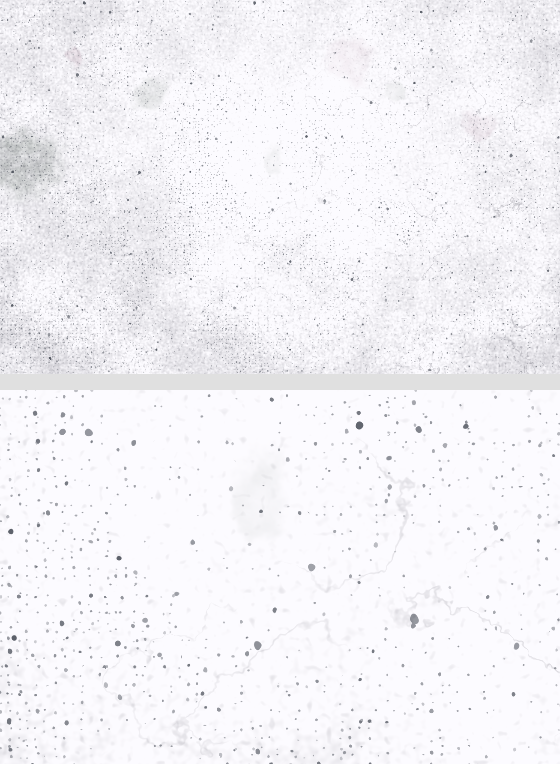
Top: the whole. Bottom: its middle third, enlarged.
Reproduce this texture procedurally as a WebGL 1 fragment shader.

```glsl
precision highp float;
// Pale, weathered plaster: a bright middle fading to mottled lilac-grey edges.
// Gradient noise gives the blotches, grain and hairline cracks; jittered cells
// scatter the dark specks, and a short loop lays down the soft stains.

uniform vec2 u_resolution;

vec2 hash2(vec2 p) {
  vec3 q = fract(p.xyx * vec3(0.1031, 0.1030, 0.0973));
  q += dot(q, q.yzx + 33.33);
  return fract((q.xx + q.yz) * q.zy);
}

float cornerSlope(vec2 cell, vec2 offset) {
  float angle = 6.2832 * hash2(cell).x;
  return dot(vec2(cos(angle), sin(angle)), offset);
}

float gradientNoise(vec2 p) {
  vec2 i = floor(p), f = fract(p);
  vec2 u = f * f * f * (f * (f * 6.0 - 15.0) + 10.0);
  vec2 e = vec2(1.0, 0.0);
  float low = mix(cornerSlope(i, f), cornerSlope(i + e, f - e), u.x);
  float high = mix(cornerSlope(i + e.yx, f - e.yx), cornerSlope(i + 1.0, f - 1.0), u.x);
  return mix(low, high, u.y);
}

float fbm(vec2 p) {
  float sum = 0.0, amplitude = 0.5;
  for (int i = 0; i < 5; i++) {
    sum += amplitude * gradientNoise(p);
    p = mat2(1.6, 1.2, -1.2, 1.6) * p + 7.3;
    amplitude *= 0.55;
  }
  return sum;
}

// One layer of irregular specks; density is the chance that a cell holds one.
float specks(vec2 p, float scale, float density, float seed) {
  vec2 q = p * scale + seed;
  vec2 cell = floor(q);
  vec2 place = hash2(cell), kind = hash2(cell + 51.7);
  float radius = mix(0.07, 0.21, kind.x * kind.x);
  vec2 d = fract(q) - mix(vec2(0.27), vec2(0.73), place);
  d.x *= 0.75 + 0.5 * kind.x;
  float dist = length(d) + 0.07 * gradientNoise(q * 4.0);
  float soft = 0.6 * scale / u_resolution.y;
  float cover = 1.0 - smoothstep(radius - soft, radius + soft, dist);
  return cover * step(kind.y, density) * (0.45 + 0.55 * place.y);
}

// Thin wandering lines along the zero contour of warped noise.
float cracks(vec2 p, float scale) {
  vec2 q = p * scale + 0.35 * vec2(fbm(p * 16.0), fbm(p * 16.0 + 40.0));
  float line = 1.0 - smoothstep(0.0, 0.0028 * scale, abs(gradientNoise(q)));
  return line * smoothstep(0.0, 0.3, gradientNoise(p * 5.0 + scale));
}

void main() {
  vec2 p = gl_FragCoord.xy / u_resolution.y;
  float aspect = u_resolution.x / u_resolution.y;
  float shade = smoothstep(0.1, 1.25, length((p - vec2(0.56 * aspect, 0.6)) / vec2(0.85, 0.65)));

  // Broad tone and cloudy blotches
  float blotch = fbm(p * 4.0 + 3.0);
  float dark = -0.012 + 0.085 * shade;
  dark += (0.25 + 0.75 * shade) * (0.22 * blotch + 0.10 * fbm(p * 19.0));

  // Fine grain and small pits
  float grain = 0.6 * gradientNoise(p * 150.0) + 0.4 * gradientNoise(p * 83.0 + 9.0);
  dark += (0.07 + 0.10 * shade) * grain;
  dark += 0.16 * smoothstep(0.22, 0.6, gradientNoise(p * 118.0 + 21.0)) * (0.4 + 0.6 * shade);

  // Hairline cracks, clearer towards the right
  float rightward = smoothstep(0.2, 0.9, p.x / aspect);
  dark += (0.04 + 0.10 * rightward) * max(cracks(p, 4.3), cracks(p + 5.0, 7.0));

  // Stains shrink along the loop and fade in the bright middle
  vec3 tint = vec3(0.0);
  for (int i = 0; i < 7; i++) {
    float n = float(i);
    vec2 center = vec2(0.94 * aspect * fract(0.05 + n * 0.618), 0.57 + 0.36 * fract(n * 0.755));
    float radius = 0.11 / (1.0 + 0.55 * n);
    float dist = length(p - center) + 0.07 * fbm(p * 13.0 + n);
    float stain = 1.0 - smoothstep(0.55 * radius, 1.1 * radius, dist);
    stain *= (0.25 + 0.75 * shade) * (0.7 + 1.1 * fbm(p * 32.0 + n));
    vec3 absorbed = mix(vec3(0.19, 0.17, 0.19), vec3(0.10, 0.15, 0.13), mod(n, 2.0));
    tint += stain * (n < 0.5 ? vec3(0.20, 0.18, 0.20) : absorbed);
  }

  // Specks gather in drifts, mostly at the lower left
  float leftward = 1.0 - smoothstep(0.25, 0.75, p.x / aspect);
  float drift = smoothstep(-0.25, 0.35, fbm(p * 5.0 + 31.0));
  float lower = 1.0 - smoothstep(0.3, 0.85, p.y);
  float density = 0.05 + drift * (0.12 + 0.38 * leftward * (0.35 + 0.65 * lower) + 0.12 * lower);
  float speck = 0.65 * specks(p, 125.0, density * 1.3, 3.0);
  speck = max(speck, 0.85 * specks(p, 80.0, density * 0.8, 17.0));
  speck = max(speck, specks(p, 42.0, density * 0.28, 29.0));

  vec3 color = vec3(0.99, 0.985, 1.0) - max(dark, 0.0) * vec3(1.0, 1.0, 0.95) - tint;
  color = mix(color, vec3(0.27, 0.29, 0.33), 0.9 * speck);
  gl_FragColor = vec4(clamp(color, 0.0, 1.0), 1.0);
}
```
